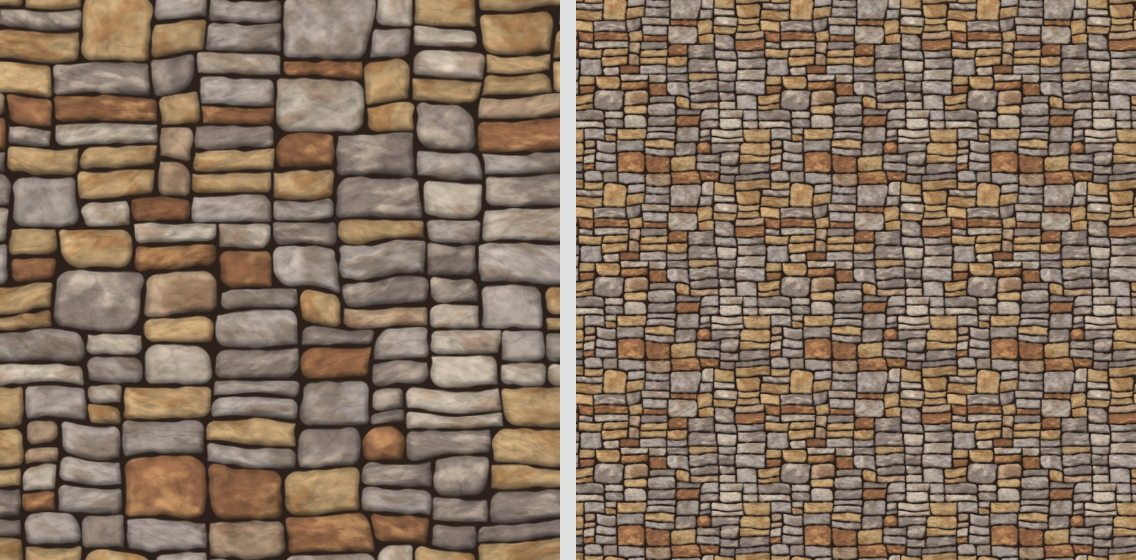
Left, the tile; right, the same tile 3 across and 3 down.
Reproduce this texture procedurally as a WebGL 2 fragment shader.

```glsl
#version 300 es
precision highp float;

#define GRID vec2(8.0, 12.0)  // even counts, so the layout wraps
#define JITTER 0.66           // spread of the joint lines
#define SPLIT_HEIGHT 0.072    // stones taller than this may be split
#define SPLIT_CHANCE 0.62
#define WARP 0.020            // bending of the courses
#define GAP 0.0026            // half width of a joint
#define ROUGHNESS 0.005       // wobble of the stone outline
#define RELIEF 0.42           // strength of the chiselled shading
#define MOTTLE 0.30           // tonal variation inside a stone
#define JOINT_COLOR vec3(0.17, 0.125, 0.10)

uniform vec2 u_resolution;
out vec4 fragColor;

float hash(vec2 p) {
    return fract(sin(dot(p, vec2(127.1, 311.7))) * 43758.5453);
}

// Value noise that repeats after a whole number of cells
float noise(vec2 p, float period) {
    vec2 i = floor(p), f = fract(p);
    f = f * f * (3.0 - 2.0 * f);
    vec2 a = mod(i, period), b = mod(i + 1.0, period);
    return mix(mix(hash(a), hash(vec2(b.x, a.y)), f.x),
               mix(hash(vec2(a.x, b.y)), hash(b), f.x), f.y);
}

float fbm(vec2 p) {
    float sum = 0.0, amp = 0.5;
    for (int k = 0; k < 4; k++) {
        sum += amp * noise(p, 256.0);
        p = mat2(1.6, 1.2, -1.2, 1.6) * p + 7.3;
        amp *= 0.5;
    }
    return sum / 0.9375;
}

// Jittered lattice node, in cells
vec2 node(vec2 cell) {
    vec2 w = mod(cell, GRID);
    return cell + JITTER * (vec2(hash(w + 0.31), hash(w + 5.73)) - 0.5);
}

// Interlocking rectangle of a cell: low corner in xy, high corner in zw
vec4 blockBounds(vec2 cell) {
    vec2 a = node(cell), b = node(cell + vec2(1, 0));
    vec2 c = node(cell + vec2(0, 1)), d = node(cell + 1.0);
    bool even = mod(cell.x + cell.y, 2.0) < 0.5;
    return even ? vec4(c.x, a.y, b.x, d.y) : vec4(a.x, b.y, d.x, c.y);
}

// Rounded box with a different radius at each corner
float stoneDistance(vec2 q, vec2 halfSize, vec2 id) {
    float h = hash(id + 2.0 * step(0.0, q) + 41.7);
    float r = min(halfSize.x, halfSize.y) * mix(0.22, 0.95, h * h);
    vec2 a = abs(q) - halfSize + r;
    return length(max(a, 0.0)) + min(max(a.x, a.y), 0.0) - r;
}

vec3 stoneColor(vec2 q, vec2 halfSize, vec2 id) {
    // Base colour and the stain that runs through it
    float kind = hash(id + 13.9);
    vec3 base = vec3(0.64, 0.595, 0.56), stain = vec3(0.50, 0.44, 0.39);
    if (kind > 0.34) { base = vec3(0.53, 0.475, 0.44); stain = vec3(0.66, 0.60, 0.54); }
    if (kind > 0.48) { base = vec3(0.74, 0.685, 0.62); stain = vec3(0.60, 0.51, 0.43); }
    if (kind > 0.61) { base = vec3(0.71, 0.59, 0.43); stain = vec3(0.58, 0.43, 0.28); }
    if (kind > 0.78) { base = vec3(0.66, 0.56, 0.46); stain = vec3(0.51, 0.40, 0.31); }
    if (kind > 0.87) { base = vec3(0.53, 0.37, 0.26); stain = vec3(0.68, 0.51, 0.35); }

    // Grain follows the long side with a small random slant
    float slant = 0.7 * (hash(id + 23.1) - 0.5);
    vec2 grain = mat2(cos(slant), sin(slant), -sin(slant), cos(slant)) * q;
    grain *= vec2(20.0, 20.0 * clamp(halfSize.x / halfSize.y, 1.2, 2.4));
    grain += 60.0 + 40.0 * vec2(hash(id + 31.3), hash(id + 37.9));

    float patches = fbm(grain);
    float fine = fbm(grain * 2.7 + 9.0);
    float relief = patches - fbm(grain + vec2(-0.22, 0.30));
    float veins = 1.0 - smoothstep(0.0, 0.05, abs(fbm(grain * 0.8 + 19.0) - 0.5));

    vec3 color = mix(base, stain, 0.85 * smoothstep(0.46, 0.70, patches));
    color *= 1.0 + MOTTLE * (fine - 0.5) + RELIEF * relief - 0.07 * veins;
    color *= 0.94 + 0.16 * hash(id + 47.3);
    return color;
}

void main() {
    vec2 p = gl_FragCoord.xy / u_resolution;
    vec2 bend = vec2(noise(p * 9.0, 9.0), noise(p * 11.0 + 3.0, 11.0)) - 0.5;
    vec2 g = (p + WARP * bend) * GRID;

    // Find the block that holds this point
    vec2 cell = floor(g);
    vec4 bounds = blockBounds(cell);
    for (int k = 0; k < 9; k++) {
        vec2 c = floor(g) + vec2(k % 3, k / 3) - 1.0;
        vec4 b = blockBounds(c);
        if (all(greaterThanEqual(g, b.xy)) && all(lessThan(g, b.zw))) {
            cell = c;
            bounds = b;
        }
    }

    // Split tall blocks into two flat stones
    vec2 id = mod(cell, GRID);
    vec2 low = bounds.xy / GRID, high = bounds.zw / GRID, at = g / GRID;
    vec2 size = high - low;
    bool narrow = size.y > 0.95 * size.x;
    if (narrow || (size.y > SPLIT_HEIGHT && hash(id + 53.1) < SPLIT_CHANCE)) {
        float cut = mix(low.y, high.y, mix(0.36, 0.64, hash(id + 59.7)));
        if (at.y < cut) high.y = cut;
        else { low.y = cut; id += 20.0; }
    }

    // Outline and surface of the stone
    vec2 halfSize = 0.5 * (high - low);
    vec2 q = at - 0.5 * (low + high);
    float d = stoneDistance(q, halfSize, id) + GAP;
    d += ROUGHNESS * (noise(p * 48.0, 48.0) - 0.5);
    vec3 color = stoneColor(q, halfSize, id);

    // Worn rim, light from the upper left
    float rim = smoothstep(-0.013, 0.0, d);
    vec2 side = q / halfSize;
    color *= 1.0 + 0.06 * side.y - 0.03 * side.x;
    color *= 1.0 - rim * (0.30 - 0.16 * side.y + 0.06 * side.x);

    float cover = 1.0 - smoothstep(-0.0025, 0.002, d);
    fragColor = vec4(mix(JOINT_COLOR, color, cover), 1.0);
}
```
